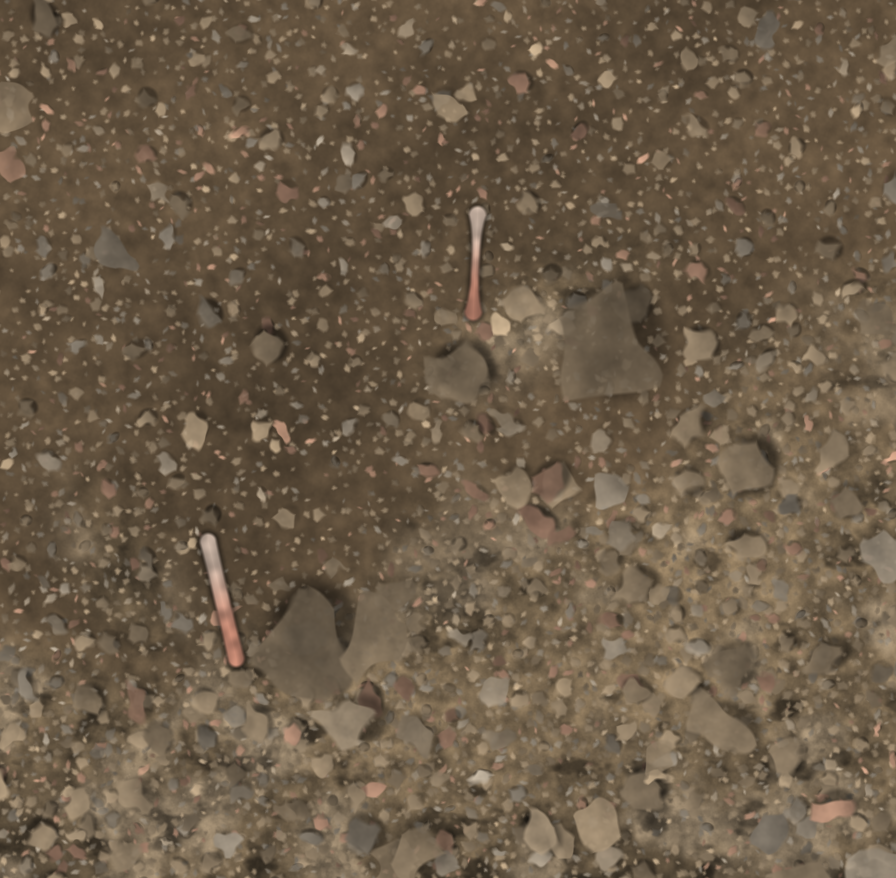
Reproduce this texture procedurally as a Shadertoy shader.

```glsl
// Damp brown soil strewn with grit, pebbles, a rubble bank and two pale pink sticks.
#define SOIL_DARK vec3(0.362, 0.300, 0.226)
#define SOIL_LIGHT vec3(0.410, 0.350, 0.268)
#define DUST vec3(0.610, 0.540, 0.445)
#define TAN_HUE vec3(1.00, 0.875, 0.71)
#define GREY_HUE vec3(0.96, 0.89, 0.79)
#define PINK_HUE vec3(1.08, 0.84, 0.70)
#define LAYERS 6
#define LARGEST_CELL 0.19
#define LAYER_RATIO 0.57
#define SOFTNESS 0.0015
#define SHADOW 0.50
#define GRAIN 0.75

vec4 hash4(vec2 p) {
    vec4 q = fract(p.xyxy * vec4(0.1031, 0.1030, 0.0973, 0.1099));
    q += dot(q, q.wzxy + 33.33);
    return fract((q.xxyz + q.yzzw) * q.zywx);
}

float noise(vec2 p) {
    vec2 i = floor(p), f = fract(p);
    f = f * f * (3.0 - 2.0 * f);
    float low = mix(hash4(i).x, hash4(i + vec2(1, 0)).x, f.x);
    float high = mix(hash4(i + vec2(0, 1)).x, hash4(i + vec2(1, 1)).x, f.x);
    return mix(low, high, f.y);
}

float fbm(vec2 p) {
    float sum = 0.0, amp = 0.5;
    for (int i = 0; i < 4; i++) {
        sum += amp * noise(p);
        p = mat2(1.6, 1.2, -1.2, 1.6) * p + 7.3;
        amp *= 0.5;
    }
    return sum / 0.9375;
}

float edge(float d, float blur) {
    float w = SOFTNESS * blur + 0.5 / iResolution.y;
    return smoothstep(w, -w, d);
}

// Soft elongated spot, 1 at its center
float spot(vec2 p, vec2 center, vec2 axis, vec2 size) {
    vec2 o = p - center;
    o = vec2(dot(o, axis), dot(o, vec2(-axis.y, axis.x))) / size;
    return exp(-dot(o, o));
}

// Dusty outliers of the bank: a ridge and a pale streak
float outliers(vec2 p) {
    return spot(p, vec2(0.62, 0.64), vec2(0.85, 0.53), vec2(0.13, 0.05))
         + spot(p, vec2(0.14, 0.34), vec2(0.45, -0.89), vec2(0.11, 0.05));
}

// 0 on smooth soil, 1 on the stony bank and its outliers
float rubble(vec2 p) {
    float bank = 0.29 + 0.30 * p.x * p.x - p.y + 0.24 * (noise(p * 6.0) - 0.5);
    return max(smoothstep(-0.09, 0.13, bank), min(outliers(p), 1.0));
}

// Distance to an ellipse chipped by random flat cuts
float stoneShape(vec2 q, float r, float stretch, vec4 h) {
    float d = length(q * vec2(1.0, stretch)) - r;
    for (int i = 0; i < 4; i++) {
        float a = 1.571 * float(i) + 1.3 * h[i];
        vec2 n = vec2(cos(a), sin(a) * stretch);
        d = max(d, dot(q, n) - r * (0.62 + 0.35 * h[3 - i]));
    }
    return d / sqrt(stretch);
}

vec3 stoneColor(vec4 h) {
    vec3 hue = mix(TAN_HUE, GREY_HUE, smoothstep(0.50, 0.75, h.x));
    hue = mix(hue, PINK_HUE, step(0.87, h.x));
    return hue * (mix(0.42, 0.64, h.y) + 0.13 * step(0.84, h.z));
}

// One size class of stones, one candidate per grid cell
void scatter(inout vec3 col, vec2 p, float cell, vec2 amount, float seed) {
    vec2 home = floor(p / cell);
    float coarse = smoothstep(0.008, 0.045, cell);
    for (int j = -1; j <= 1; j++)
    for (int i = -1; i <= 1; i++) {
        vec2 id = home + vec2(i, j);
        vec4 h = hash4(id + seed * 17.3 + 41.0);
        vec4 k = hash4(id + seed * 29.7 + 113.0);
        vec2 center = (id + 0.1 + 0.8 * h.xy) * cell;
        float stony = rubble(center);
        if (h.w > mix(amount.x, amount.y, stony)) continue;
        float r = cell * mix(0.18, 0.44, h.z * mix(h.z, 1.0, 0.6 * stony));
        float a = 6.283 * k.w;
        mat2 turn = mat2(cos(a), -sin(a), sin(a), cos(a));
        float stretch = mix(1.1, 2.1, k.z * k.x);
        vec2 away = p - center;
        // Ragged outline, then a shadow to the upper right
        vec2 bend = vec2(noise(away * 1.4 / r + h.xy * 50.0), noise(away * 1.4 / r + h.yx * 70.0)) - 0.5;
        vec2 q = turn * (away + bend * r * 0.65 * coarse);
        vec2 s = turn * (away - r * vec2(0.20, 0.18));
        float shade = length(s * vec2(1.0, stretch)) - r;
        col *= 1.0 - SHADOW * h.x * coarse * smoothstep(r * 0.15, -r * 0.30, shade);
        float d = stoneShape(q, r, stretch, k);
        float light = 1.0 + 0.09 * dot(away, vec2(-0.6, -0.8)) / r;
        light += 0.5 * (fbm(p * 34.0 + k.xy * 9.0) - 0.5);
        float cover = mix(0.72, 1.0, h.y);
        col = mix(col, stoneColor(k) * light, edge(d, 1.0 + h.x * coarse) * cover);
    }
}

void stick(inout vec3 col, vec2 p, vec2 a, vec2 b, float r, float flare) {
    vec2 ab = b - a;
    float t = clamp(dot(p - a, ab) / dot(ab, ab), 0.0, 1.0);
    vec2 off = p - a - ab * t;
    float width = r * (1.0 + flare * pow(abs(2.0 * t - 1.0), 3.0));
    float d = length(off) - width;
    col *= 1.0 - 0.6 * smoothstep(0.008, -0.003, d);
    vec3 paint = mix(vec3(0.76, 0.68, 0.62), vec3(0.72, 0.50, 0.42), smoothstep(0.1, 0.8, t));
    paint *= 1.04 - 0.2 * abs(off.x) / width + 0.3 * (noise(p * 90.0) - 0.5);
    col = mix(col, paint, edge(d, 1.3));
}

void mainImage(out vec4 fragColor, in vec2 fragCoord) {
    vec2 p = fragCoord / iResolution.y;
    float stony = rubble(p);

    // Soil with broad stains, pale dust, fine grain and dark crevices
    vec3 col = mix(SOIL_DARK, SOIL_LIGHT, stony);
    col *= 1.0 + (0.42 + 0.40 * stony) * (fbm(p * 5.0) - 0.5);
    float dust = smoothstep(0.48, 0.70, fbm(p * 13.0 + 3.0));
    col = mix(col, DUST, stony * dust * 0.65);
    col *= 1.0 + GRAIN * (0.55 + 0.6 * stony) * (fbm(p * 62.0) - 0.5);
    col *= 1.0 - 0.40 * stony * smoothstep(0.62, 0.78, fbm(p * vec2(20.0, 30.0)));

    // Grit first, larger stones on top
    for (int i = LAYERS - 1; i >= 0; i--) {
        float level = float(i);
        float cell = LARGEST_CELL * pow(LAYER_RATIO, level);
        vec2 amount = vec2(0.01 + 0.10 * level, 0.48 + 0.05 * level);
        scatter(col, p, cell, amount, level + 1.0);
    }

    stick(col, p, vec2(0.237, 0.383), vec2(0.269, 0.250), 0.0085, 0.1);
    stick(col, p, vec2(0.544, 0.755), vec2(0.539, 0.645), 0.0045, 1.2);
    fragColor = vec4(clamp(col, 0.0, 1.0), 1.0);
}
```
